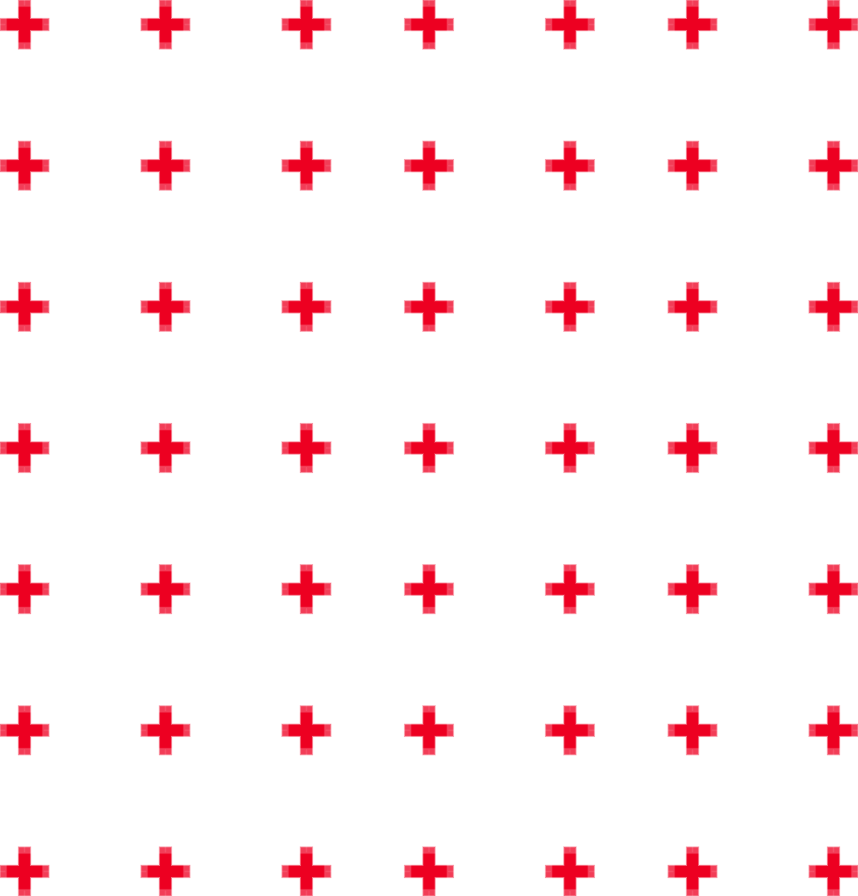
Give the GLSL for this pattern, as a Shadertoy shader.

```glsl
// Seven by seven grid of small red plus signs with paler arm tips on white.

const vec2 GRID_SIZE = vec2(140.0, 146.0); // canvas measured in design units
const float PITCH = 23.0;                  // usual spacing of the signs
const float NARROWING = 3.0;               // reduction of the two tighter gaps
const float MARGIN = 4.0;                  // first centre from the edge
const int COLUMNS = 7;
const float LAST_ROW = 6.0;

const float ARM_LENGTH = 4.0;
const float ARM_HALF_WIDTH = 1.0;
const float TIP_START = 3.0;

const vec3 WHITE = vec3(1.0);
const vec3 RED = vec3(0.93, 0.0, 0.13);
const vec3 TIP_RED = vec3(0.95, 0.24, 0.34);
const vec3 SEAM_PINK = vec3(0.98, 0.48, 0.56);

float columnCentre(float column) {
    float tightGaps = step(3.0, column) + step(5.0, column);
    return MARGIN + PITCH * column - NARROWING * tightGaps;
}

// Signed horizontal offset to the closest column.
float columnOffset(float x) {
    float nearest = 1e3;
    for (int i = 0; i < COLUMNS; i++) {
        float offset = x - columnCentre(float(i));
        if (abs(offset) < abs(nearest)) nearest = offset;
    }
    return nearest;
}

// Signed vertical offset to the closest row.
float rowOffset(float y) {
    float row = clamp(round((y - MARGIN) / PITCH), 0.0, LAST_ROW);
    return y - MARGIN - PITCH * row;
}

float boxDistance(vec2 p, vec2 halfSize) {
    vec2 d = abs(p) - halfSize;
    return length(max(d, 0.0)) + min(max(d.x, d.y), 0.0);
}

float plusDistance(vec2 p, float armLength, float halfWidth) {
    vec2 arm = vec2(armLength, halfWidth);
    return min(boxDistance(p, arm), boxDistance(p, arm.yx));
}

float coverage(float distance, float softness) {
    return 1.0 - smoothstep(-softness, softness, distance);
}

// Red core, paler end caps and faint seams across and along the caps.
vec3 plusColour(vec2 p, float softness) {
    vec2 a = abs(p);
    float along = max(a.x, a.y);
    float across = min(a.x, a.y);
    float tip = 1.0 - coverage(along - TIP_START, softness);
    float crossSeam = coverage(abs(along - TIP_START) - 0.08, softness);
    float lengthSeam = tip * coverage(across - 0.08, softness);
    vec3 colour = mix(RED, TIP_RED, tip);
    return mix(colour, SEAM_PINK, 0.4 * max(crossSeam, lengthSeam));
}

void mainImage(out vec4 fragColor, in vec2 fragCoord) {
    vec2 p = fragCoord / iResolution.xy * GRID_SIZE;
    float pixel = GRID_SIZE.y / iResolution.y;
    float softness = max(0.75 * pixel, 0.2);

    vec2 local = vec2(columnOffset(p.x), rowOffset(p.y));
    float sign = coverage(plusDistance(local, ARM_LENGTH, ARM_HALF_WIDTH), softness);
    vec3 colour = mix(WHITE, plusColour(local, softness), sign);
    fragColor = vec4(colour, 1.0);
}
```
